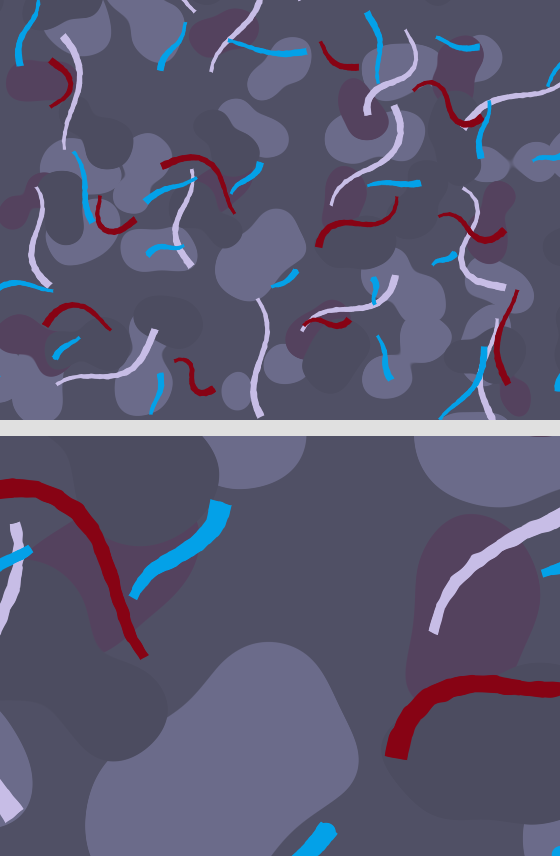
Top, the full canvas; bottom, a detail of the centre.
This pattern is drawn by a WebGL 2 fragment shader. Its source:

```glsl
#version 300 es
precision highp float;
// Muted camouflage: soft two-lobed blotches under thin, tapering brush strokes.
// Each layer scatters one shape per cell of a jittered grid; strokes are short
// walks whose heading swings like a cosine. Lengths are in canvas heights.

uniform vec2 u_resolution;
out vec4 fragColor;

struct Blotch { vec3 colour; float cell, chance, radius, spread, seed; };
struct Stroke { vec3 colour; float cell, chance; vec2 lengths; float halfWidth, angle, turn, bend, seed; };

const vec3 SLATE = vec3(0.314, 0.314, 0.396);
const Blotch LIGHT = Blotch(vec3(0.42, 0.42, 0.54), 0.26, 0.95, 0.060, 0.050, 3.0);
const Blotch PLUM = Blotch(vec3(0.33, 0.26, 0.37), 0.33, 0.88, 0.048, 0.036, 17.0);
const Blotch SHADE = Blotch(vec3(0.298, 0.298, 0.375), 0.30, 0.82, 0.055, 0.040, 29.0);

const Stroke LILAC = Stroke(vec3(0.78, 0.74, 0.90), 0.34, 0.92, vec2(0.24, 0.34), 0.0066, 1.2, 0.85, 0.75, 41.0);
const Stroke CRIMSON = Stroke(vec3(0.53, 0.01, 0.08), 0.32, 0.95, vec2(0.12, 0.26), 0.0066, 0.4, 1.30, 0.95, 53.0);
const Stroke AZURE = Stroke(vec3(0.01, 0.63, 0.91), 0.25, 0.95, vec2(0.03, 0.22), 0.0063, 0.9, 1.10, 0.40, 67.0);

const int STEPS = 14;            // segments per stroke
const float JITTER = 0.6;        // scatter inside a cell
const float NECK_BLEND = 0.045;  // softness of the joint between lobes
const float WARP = 0.022;        // unevenness of blotch outlines
const float ROUGHNESS = 0.0022;  // raggedness of stroke edges
const float TAU = 6.2832;

float hash(vec2 p) {
    return fract(sin(dot(p, vec2(12.9898, 78.233))) * 43758.5453);
}

float noise(vec2 p) {
    vec2 i = floor(p), f = fract(p);
    f = f * f * (3.0 - 2.0 * f);
    return mix(mix(hash(i), hash(i + vec2(1, 0)), f.x),
               mix(hash(i + vec2(0, 1)), hash(i + vec2(1, 1)), f.x), f.y);
}

// The n-th random value of a cell.
float pick(vec2 id, float seed, float n) {
    return hash(id + vec2(seed + 0.37 * n, 1.7 * n));
}

vec2 heading(float a) { return vec2(cos(a), sin(a)); }

vec2 cellCentre(vec2 id, float cell, float seed) {
    vec2 offset = vec2(pick(id, seed, 1.0), pick(id, seed, 2.0)) - 0.5;
    return (id + 0.5 + JITTER * offset) * cell;
}

float smoothMin(float a, float b, float k) {
    float h = max(k - abs(a - b), 0.0) / k;
    return min(a, b) - 0.25 * h * h * k;
}

float blotchDistance(vec2 p, Blotch b) {
    float nearest = 1.0;
    for (int k = 0; k < 9; k++) {
        vec2 id = floor(p / b.cell) + vec2(k % 3 - 1, k / 3 - 1);
        if (pick(id, b.seed, 0.0) > b.chance) continue;
        vec2 q = p - cellCentre(id, b.cell, b.seed);
        vec2 arm = heading(TAU * pick(id, b.seed, 3.0)) * b.spread * mix(0.6, 1.4, pick(id, b.seed, 4.0));
        float r1 = b.radius * mix(0.75, 1.25, pick(id, b.seed, 5.0));
        float r2 = b.radius * mix(0.65, 1.25, pick(id, b.seed, 6.0));
        nearest = min(nearest, smoothMin(length(q - arm) - r1, length(q + arm) - r2, NECK_BLEND));
    }
    return nearest;
}

// Distance to one tapering stroke with cut ends, centred on the origin.
float walkDistance(vec2 p, vec2 id, Stroke s) {
    float len = mix(s.lengths.x, s.lengths.y, pick(id, s.seed, 3.0));
    if (length(p) > 0.7 * len + 0.02) return 1.0;
    float angle = s.angle + s.turn * (2.0 * pick(id, s.seed, 4.0) - 1.0);
    if (pick(id, s.seed, 5.0) < 0.5) angle += 0.5 * TAU;
    float bend = s.bend * mix(0.5, 1.3, pick(id, s.seed, 6.0));
    float phase = 1.6 * (pick(id, s.seed, 7.0) - 0.5);
    float waves = mix(0.6, 1.1, pick(id, s.seed, 8.0)) * TAU;
    float stepLen = len / float(STEPS), nearest = 1.0;
    vec2 at = -0.5 * len * heading(angle);
    for (int i = 0; i < STEPS; i++) {
        float t = (float(i) + 0.5) / float(STEPS);
        vec2 dir = heading(angle + bend * cos(waves * t + phase));
        float along = dot(p - at, dir);
        float d = length(p - at - dir * clamp(along, 0.0, stepLen)) - s.halfWidth * mix(1.35, 0.6, t);
        if (i == 0) d = max(d, -along);
        if (i == STEPS - 1) d = max(d, along - stepLen);
        nearest = min(nearest, d);
        at += dir * stepLen;
    }
    return nearest;
}

float strokeDistance(vec2 p, Stroke s) {
    float nearest = 1.0;
    for (int k = 0; k < 9; k++) {
        vec2 id = floor(p / s.cell) + vec2(k % 3 - 1, k / 3 - 1);
        if (pick(id, s.seed, 0.0) > s.chance) continue;
        nearest = min(nearest, walkDistance(p - cellCentre(id, s.cell, s.seed), id, s));
    }
    return nearest;
}

void paint(inout vec3 colour, vec3 ink, float d) {
    float edge = 0.6 / u_resolution.y;
    colour = mix(colour, ink, 1.0 - smoothstep(-edge, edge, d));
}

void main() {
    vec2 p = gl_FragCoord.xy / u_resolution.y;
    vec2 warped = p + WARP * (vec2(noise(p * 11.0), noise(p * 11.0 + 40.0)) - 0.5);
    float rough = ROUGHNESS * (noise(p * 110.0) - 0.5);
    vec3 colour = SLATE;

    // Blotches, then strokes, from back to front.
    paint(colour, LIGHT.colour, blotchDistance(warped, LIGHT));
    paint(colour, PLUM.colour, blotchDistance(warped, PLUM));
    paint(colour, SHADE.colour, blotchDistance(warped, SHADE));
    paint(colour, LILAC.colour, strokeDistance(p, LILAC) + rough);
    paint(colour, CRIMSON.colour, strokeDistance(p, CRIMSON) + rough);
    paint(colour, AZURE.colour, strokeDistance(p, AZURE) + rough);
    fragColor = vec4(colour, 1.0);
}
```
